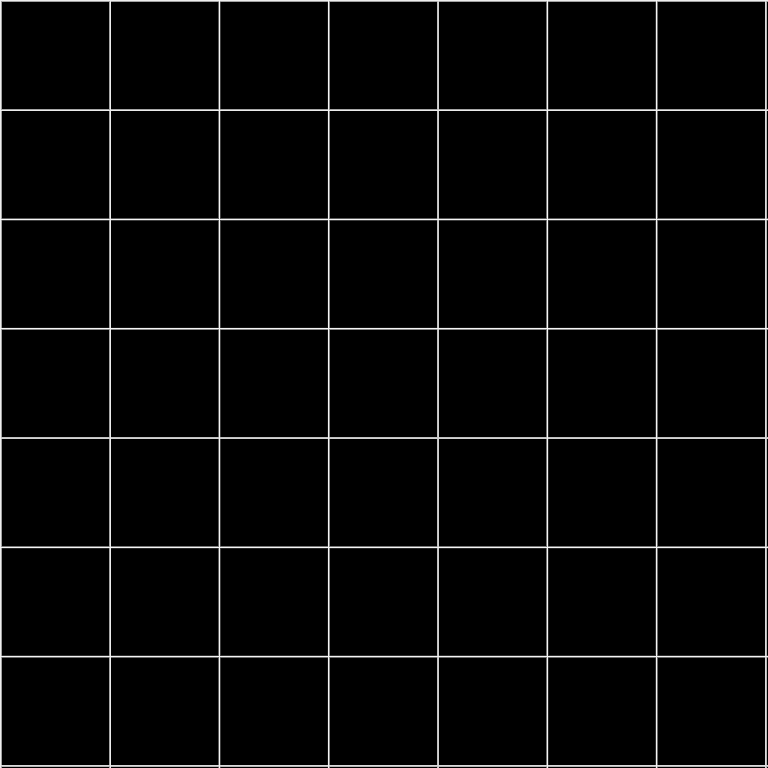
Reproduce this pattern procedurally as a three.js fragment shader.

```glsl
varying vec2 vUv;

// Coverage of a band of the given half width at distance d
vec2 bandCoverage(vec2 d, float halfWidth, vec2 pixel) {
  return clamp((halfWidth - d) / pixel + 0.5, 0.0, 1.0);
}

void main() {
  // Measured from the upper left, leaving a thin margin at right and bottom
  vec2 fromCorner = vec2(vUv.x, 1.0 - vUv.y);
  vec2 pixel = max(fwidth(vUv), vec2(1e-5));

  // Seven cells each way, bounded by eight lines
  float pitch = 0.9962 / 7.0;
  vec2 p = fromCorner - 0.0011;
  vec2 nearestLine = clamp(floor(p / pitch + 0.5), 0.0, 7.0) * pitch;
  vec2 lines = bandCoverage(abs(p - nearestLine), 0.00107, pixel);

  vec3 background = vec3(0.0);
  vec3 lineColor = vec3(0.96);
  gl_FragColor = vec4(mix(background, lineColor, max(lines.x, lines.y)), 1.0);
}
```
